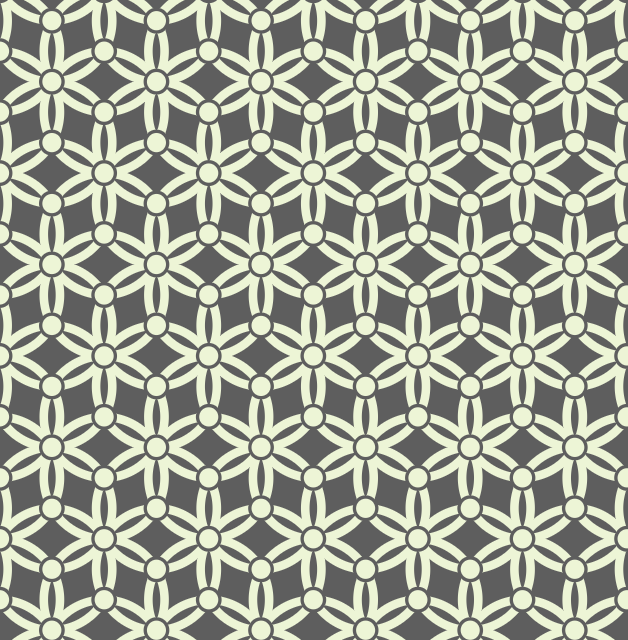
This pattern is drawn by a Shadertoy shader. Its source:

```glsl
// Rhombic lattice of six-petalled flowers: paired arcs joined by ringed discs.

const vec3 DARK = vec3(0.37);
const vec3 LIGHT = vec3(0.93, 0.96, 0.84);

// Repeats, with the canvas height as the unit of length
const float CANVAS_ASPECT = 502.0 / 512.0;
const float COLUMNS = 6.0;
const float ROWS = 7.0;
const vec2 FIRST_FLOWER = vec2(0.496, 0.107); // in columns and rows

// Sizes, with the column spacing as the unit of length
const float HALF_ROOT3 = 0.866025;
const float EDGE = 0.57735;       // flower centre to joint
const float DISC_RADIUS = 0.091;
const float GAP_RADIUS = 0.123;
const float HALF_BAND = 0.041;

// Offset from the nearest point of a triangular lattice
vec2 nearestFlower(vec2 p) {
    vec2 cell = vec2(1.0, 2.0 * HALF_ROOT3);
    vec2 a = mod(p + 0.5 * cell, cell) - 0.5 * cell;
    vec2 b = mod(p, cell) - 0.5 * cell;
    return dot(a, a) < dot(b, b) ? a : b;
}

// Fold six petals into one half petal: x along its axis, y across it
vec2 foldPetals(vec2 q) {
    q = abs(q);
    vec2 mirror = vec2(HALF_ROOT3, -0.5);
    q -= 2.0 * min(dot(q, mirror), 0.0) * mirror;
    vec2 axis = vec2(HALF_ROOT3, 0.5);
    return vec2(dot(q, axis), abs(dot(q, vec2(-axis.y, axis.x))));
}

// Band along a sixty-degree arc from the origin to (chord, 0)
float arcBand(vec2 q, float chord, float halfWidth) {
    vec2 centre = chord * vec2(0.5, -HALF_ROOT3);
    return abs(length(q - centre) - chord) - halfWidth;
}

// Signed distance to the light shapes
float latticeDistance(vec2 p) {
    vec2 q = foldPetals(nearestFlower(p));
    float jointDistance = min(length(q), length(q - vec2(EDGE, 0.0)));
    float petal = max(arcBand(q, EDGE, HALF_BAND), GAP_RADIUS - jointDistance);
    return min(petal, jointDistance - DISC_RADIUS);
}

void mainImage(out vec4 fragColor, in vec2 fragCoord) {
    float columnWidth = CANVAS_ASPECT / COLUMNS;
    vec2 uv = fragCoord / iResolution.y;
    vec2 p = uv * vec2(1.0 / columnWidth, ROWS) - FIRST_FLOWER;
    p.y *= HALF_ROOT3;

    float pixel = 1.0 / (iResolution.y * columnWidth);
    float cover = clamp(0.5 - latticeDistance(p) / pixel, 0.0, 1.0);
    fragColor = vec4(mix(DARK, LIGHT, cover), 1.0);
}
```
